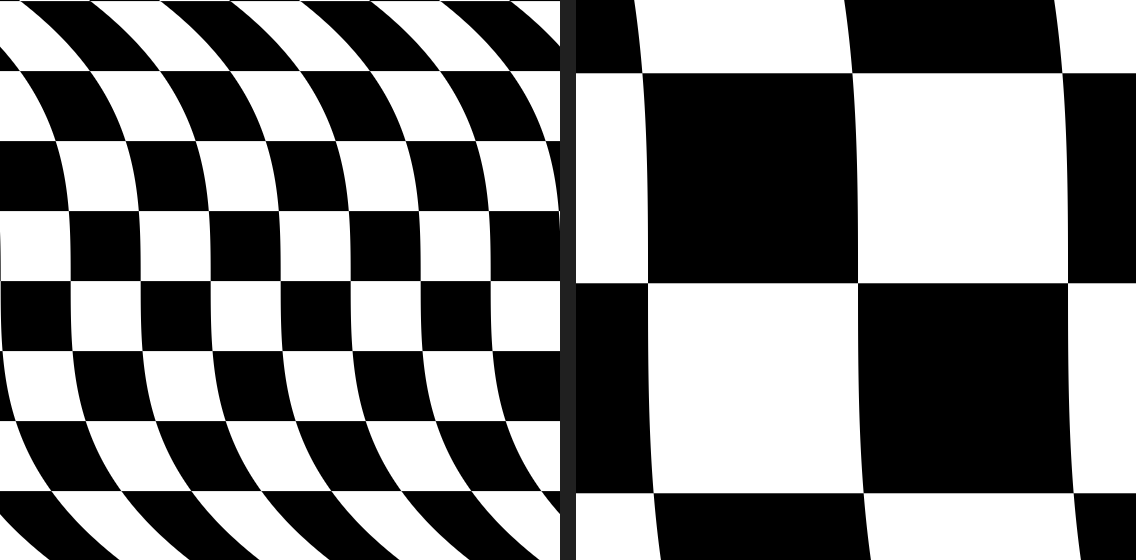
Left: the whole. Right: its middle third, enlarged.
This pattern is drawn by a three.js fragment shader. Its source:

```glsl
// An eight by eight black and white checkerboard whose columns bend in an S.
// Each height is slid sideways by a cubic of its distance from the middle,
// then two smoothed square waves are multiplied to give the checks.

varying vec2 vUv;

const float CELLS = 8.0;                       // checks across and down
const float BEND = 1.718;                      // strength of the cubic slide
const float MIDDLE = 0.5;                      // height where columns stand upright
const vec2 GRID_OFFSET = vec2(0.0012, -0.00195); // nudge of the grid, in canvas units
const float EDGE_SOFTNESS = 0.5;               // half width of an edge, in screen steps
const vec3 LIGHT = vec3(1.0);
const vec3 DARK = vec3(0.0);

// Slides each row sideways, leaving heights unchanged.
vec2 bendColumns(vec2 p) {
  float h = p.y - MIDDLE;
  return vec2(p.x + BEND * h * h * h, p.y);
}

// Square wave: +1 in even cells, -1 in odd cells, with softened crossings.
vec2 squareWave(vec2 p, vec2 softness) {
  vec2 parity = 1.0 - 2.0 * mod(floor(p), 2.0);
  vec2 edgeDistance = 0.5 - abs(fract(p) - 0.5);
  return parity * clamp(edgeDistance / softness, 0.0, 1.0);
}

void main() {
  vec2 cell = CELLS * bendColumns(vUv - GRID_OFFSET);

  // Size of one screen step, measured across each slanted edge
  vec2 dx = dFdx(cell);
  vec2 dy = dFdy(cell);
  vec2 screenStep = sqrt(dx * dx + dy * dy);

  vec2 wave = squareWave(cell, EDGE_SOFTNESS * screenStep);
  float lightness = 0.5 + 0.5 * wave.x * wave.y;
  gl_FragColor = vec4(mix(DARK, LIGHT, lightness), 1.0);
}
```
